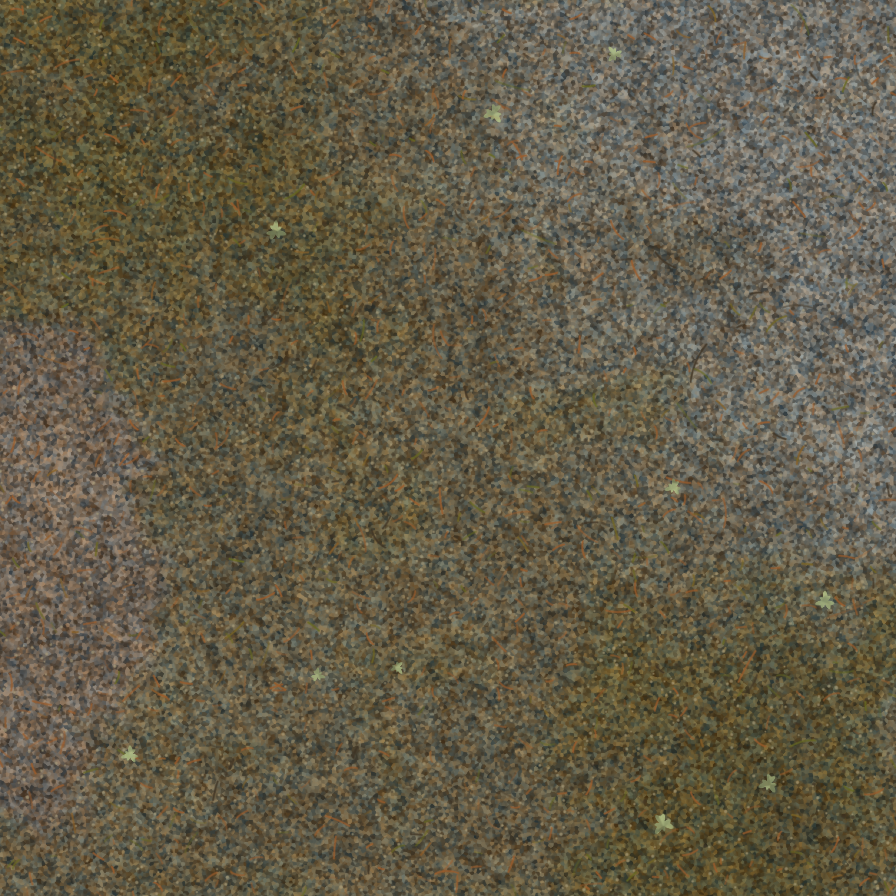
A WebGL 1 fragment shader for this texture:

```glsl
precision highp float;
// Damp, mossy ground: broad stains of stone, earth and moss from layered sines,
// covered by fine cellular grit, pale specks, fallen needles and lichen flakes.
// Scattered pieces stay inside the cells of a grid, one piece per cell.
uniform vec2 u_resolution;

const vec3 OCHRE = vec3(0.385, 0.355, 0.275);
const vec3 STONE = vec3(0.435, 0.430, 0.405);
const vec3 MOSS = vec3(0.325, 0.295, 0.170);
const vec3 EARTH = vec3(0.435, 0.385, 0.340);
const vec3 SHADOW = vec3(0.245, 0.200, 0.140);
const vec3 SAND = vec3(0.680, 0.630, 0.490);
const vec3 RUST = vec3(0.610, 0.360, 0.170);
const vec3 GRASS = vec3(0.400, 0.410, 0.130);
const vec3 LICHEN = vec3(0.590, 0.640, 0.450);

float hash(vec2 cell) {
  vec3 q = fract(cell.xyx * 0.1031);
  q += dot(q, q.yzx + 33.33);
  return fract((q.x + q.y) * q.z);
}

vec2 hash2(vec2 cell) {
  return vec2(hash(cell + 19.7), hash(cell + 71.3));
}

vec2 rotate(vec2 p, float angle) {
  float c = cos(angle), s = sin(angle);
  return vec2(c * p.x - s * p.y, s * p.x + c * p.y);
}

// Warped sine octaves, roughly -0.7 to 0.7
float layeredSines(vec2 p) {
  float sum = 0.0, amplitude = 0.5;
  for (int i = 0; i < 6; i++) {
    p = rotate(p, 0.65) * 1.8 + 3.1;
    p += 0.6 * sin(p.yx * 1.3);
    sum += amplitude * sin(p.x) * sin(p.y);
    amplitude *= 0.65;
  }
  return sum;
}

// Soft cellular noise: x is brightness, y is hue, both centred on zero
vec2 grit(vec2 p) {
  vec2 cell = floor(p), sum = vec2(0.0);
  float total = 0.0;
  for (int y = -1; y <= 1; y++) {
    for (int x = -1; x <= 1; x++) {
      vec2 id = cell + vec2(float(x), float(y));
      vec2 offset = id + hash2(id) - p;
      float weight = exp(-9.0 * dot(offset, offset));
      sum += weight * hash2(id + 137.0);
      total += weight;
    }
  }
  return sum / total - 0.5;
}

float coverage(float dist, float blur) {
  return 1.0 - smoothstep(-blur, blur, dist);
}

// Small round grains, present in a given share of the cells
float specks(vec2 p, float share, float blur) {
  vec2 id = floor(p);
  vec2 offset = fract(p) - mix(vec2(0.3), vec2(0.7), hash2(id));
  float radius = mix(0.12, 0.28, hash(id + 5.0));
  return coverage(length(offset) - radius, blur) * step(hash(id + 43.0), share);
}

// Slightly bent strokes at any angle: x is opacity, y is a random tint
vec2 needles(vec2 p, float share, float width, float blur) {
  vec2 id = floor(p);
  vec2 q = fract(p) - mix(vec2(0.35), vec2(0.65), hash2(id));
  q = rotate(q, 6.2832 * hash(id + 9.0));
  float halfLength = mix(0.08, 0.30, hash(id + 23.0));
  q.y += (hash(id + 31.0) - 0.5) * 1.8 * q.x * q.x;
  float dist = length(vec2(max(abs(q.x) - halfLength, 0.0), q.y)) - width;
  float opacity = mix(0.3, 0.85, hash(id + 57.0)) * step(hash(id + 83.0), share);
  return vec2(coverage(dist, blur) * opacity, hash(id + 97.0));
}

// Ragged flakes with lobed outlines
float flakes(vec2 p, float share, float blur) {
  vec2 id = floor(p);
  vec2 q = fract(p) - mix(vec2(0.2), vec2(0.8), hash2(id + 3.0));
  float angle = atan(q.y, q.x), phase = 6.2832 * hash(id + 11.0);
  float lobes = 1.0 + 0.3 * sin(3.0 * angle + phase) + 0.25 * sin(7.0 * angle - phase);
  float radius = mix(0.025, 0.055, hash(id + 29.0)) * lobes;
  return coverage(length(q) - radius, blur) * step(hash(id + 61.0), share);
}

// Broad stains: stone at upper right, earth at the left, moss in drifts
vec3 groundColor(vec2 p) {
  float broad = layeredSines(p * 2.0);
  float mottle = layeredSines(p * 9.0 + 4.0);
  float slope = 0.8 * p.x + 0.5 * p.y - 0.76;
  float stone = smoothstep(-0.08, 0.30, slope + 0.16 * broad + 0.10 * mottle);
  float corners = max(0.75 - 1.5 * length(p - vec2(0.05, 0.85)),
                      0.65 - 1.6 * length(p - vec2(0.88, 0.08)));
  float moss = smoothstep(0.0, 0.75, max(corners, 0.0) + 0.45 * broad + 0.4 * mottle);
  float patchDist = length((p - vec2(0.04, 0.36)) / vec2(0.14, 0.26));
  float earth = 1.0 - smoothstep(0.75, 1.1, patchDist + 0.3 * broad + 0.35 * mottle);
  vec3 color = mix(OCHRE, STONE, stone);
  color = mix(color, MOSS, moss * 0.85);
  color = mix(color, EARTH, earth * 0.85);
  return color * (1.0 + 0.10 * mottle);
}

void main() {
  vec2 p = gl_FragCoord.xy / u_resolution.y;
  float pixel = 1.0 / u_resolution.y;
  vec3 color = groundColor(p);

  // Grit in two sizes, with a drift between warm and green
  vec2 fine = grit(p * 270.0), coarse = grit(p * 120.0 + 50.0);
  color *= 1.0 + 0.60 * fine.x + 0.36 * coarse.x;
  color += vec3(0.07, 0.0, -0.06) * (fine.y + coarse.y);
  color = mix(color, SHADOW, 0.6 * specks(rotate(p, 0.4) * 110.0, 0.16, 110.0 * pixel));
  color = mix(color, SAND, 0.6 * specks(rotate(p, 1.1) * 150.0, 0.09, 150.0 * pixel));

  // Needles, from few long ones to many short ones
  for (int i = 0; i < 4; i++) {
    float layer = float(i), scale = 13.0 + 9.0 * layer;
    vec2 q = rotate(p, 0.7 * layer + 0.3) * scale + 40.0 * layer;
    vec2 needle = needles(q, 0.32, 0.0011 * scale, pixel * scale);
    vec3 tint = mix(RUST, GRASS, smoothstep(0.55, 0.75, needle.y));
    color = mix(color, mix(tint, SHADOW, step(0.87, needle.y)), needle.x);
  }

  // Lichen flakes, shaded by the grit
  float flake = flakes(p * 5.0 + 7.0, 0.45, 5.0 * pixel);
  color = mix(color, LICHEN * (1.0 + 0.5 * coarse.x), 0.8 * flake);
  gl_FragColor = vec4(clamp(color, 0.0, 1.0), 1.0);
}
```
